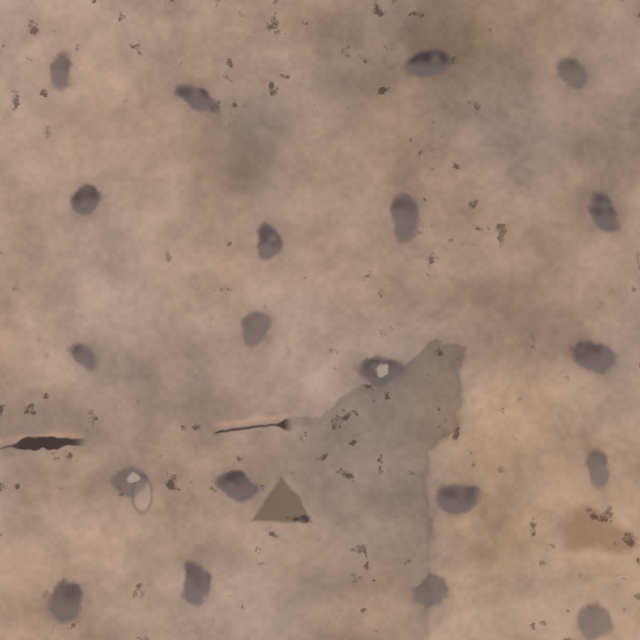
Write a three.js fragment shader that draws this texture.

```glsl
// Weathered tan plaster wall with dark pits, soft stains, a worn patch and a crack.
varying vec2 vUv;

float hash(vec2 p) {
  vec3 q = fract(vec3(p.xyx) * 0.1031);
  q += dot(q, q.yzx + 33.33);
  return fract((q.x + q.y) * q.z);
}

float noise(vec2 p) {
  vec2 i = floor(p), f = fract(p);
  f = f * f * (3.0 - 2.0 * f);
  return mix(mix(hash(i), hash(i + vec2(1.0, 0.0)), f.x),
             mix(hash(i + vec2(0.0, 1.0)), hash(i + 1.0), f.x), f.y);
}

float fbm(vec2 p) {
  float sum = 0.0, amp = 0.5;
  for (int i = 0; i < 5; i++) {
    sum += amp * noise(p);
    p = mat2(1.6, 1.2, -1.2, 1.6) * p + 17.3;
    amp *= 0.5;
  }
  return sum / 0.97;
}

// Signed distance, roughly, to a turned ellipse
float ellipse(vec2 p, vec2 radii, float angle) {
  float c = cos(angle), s = sin(angle);
  p = mat2(c, -s, s, c) * p;
  return (length(p / radii) - 1.0) * min(radii.x, radii.y);
}

// Soft round stain, 1 at its centre
float stain(vec2 p, vec2 centre, vec2 radii) {
  vec2 d = (p - centre) / radii;
  return exp(-dot(d, d));
}

vec3 plaster(vec2 p) {
  float broad = fbm(p * vec2(4.0, 6.0) + 3.0);
  float mottle = fbm(p * 22.0 + 40.0);
  float grain = noise(p * 150.0) + noise(p * 85.0 + 9.0) - 1.0;
  vec3 colour = vec3(0.645, 0.548, 0.483);
  colour *= 1.0 + 0.30 * (broad - 0.5) + 0.24 * (mottle - 0.5) + 0.045 * grain;
  // drifts between rosy and ochre
  float hue = fbm(p * 5.0 + 71.0) - 0.5;
  return colour + hue * vec3(0.03, -0.01, -0.06);
}

// Dark blotches in the upper half and a rusty one at lower right
vec3 addStains(vec3 colour, vec2 p) {
  vec2 q = p + 0.12 * (vec2(fbm(p * 9.0), fbm(p * 9.0 + 31.0)) - 0.5);
  float dirt = stain(q, vec2(0.67, 0.92), vec2(0.16, 0.13))
             + 0.9 * stain(q, vec2(0.38, 0.77), vec2(0.09, 0.06))
             + 0.5 * stain(q, vec2(0.41, 0.71), vec2(0.03, 0.04))
             + 0.5 * stain(q, vec2(0.94, 0.70), vec2(0.09, 0.06));
  colour *= 1.0 - vec3(0.17, 0.17, 0.19) * dirt * (0.5 + fbm(p * 14.0));
  float rust = 1.0 - smoothstep(-0.014, 0.010, ellipse(q - vec2(0.94, 0.147), vec2(0.05, 0.03), 0.2));
  return mix(colour, vec3(0.52, 0.40, 0.33), 0.6 * rust);
}

// Grey worn area, ragged at its top and right edges
vec3 addPatch(vec3 colour, vec2 p) {
  vec2 q = p + 0.035 * (vec2(fbm(p * 28.0), fbm(p * 28.0 + 13.0)) - 0.5);
  float right = 0.67 + 0.05 * smoothstep(0.29, 0.35, q.y) - q.x;
  float top = mix(0.35, 0.46, smoothstep(0.46, 0.70, q.x)) - q.y;
  float edge = min(right, top);
  float inside = smoothstep(-0.003, 0.005, edge) * smoothstep(0.36, 0.52, q.x);
  float strength = mix(0.45, 1.0, smoothstep(0.12, 0.42, p.y));
  colour *= 1.0 - vec3(0.17, 0.155, 0.16) * inside * strength;
  // shaded rim beside the pale plaster on the right
  float rim = exp(-pow(right / 0.006, 2.0)) * smoothstep(0.0, 0.02, top);
  colour *= 1.0 - 0.13 * rim * noise(p * 40.0);
  float pale = smoothstep(0.0, 0.03, -right) * smoothstep(0.46, 0.38, p.y);
  return colour * (1.0 + vec3(0.07, 0.065, 0.04) * pale);
}

// Broken, nearly level crack with a light lip
vec3 addCrack(vec3 colour, vec2 p) {
  float y = p.y - 0.298 - 0.08 * p.x - 0.014 * (fbm(vec2(p.x * 22.0, 2.0)) - 0.5);
  float width = 0.009 * smoothstep(0.25, 0.75, noise(vec2(p.x * 17.0, 8.0))) + 0.001;
  width *= 0.6 + 0.7 * noise(p * 90.0);
  float reach = 1.0 - smoothstep(0.44, 0.46, p.x);
  float gap = smoothstep(0.16, 0.36, noise(vec2(p.x * 13.0, 5.0)));
  float lip = exp(-pow((y - 0.011) / 0.005, 2.0));
  colour += vec3(0.09, 0.05, 0.03) * lip * reach * gap;
  float dark = 1.0 - smoothstep(width - 0.002, width + 0.003, abs(y));
  return mix(colour, vec3(0.23, 0.19, 0.18), 0.88 * dark * reach * gap);
}

// Scattered pits on a staggered, jittered lattice; some hold a pale chip
vec3 addPits(vec3 colour, vec2 p) {
  vec2 warp = 0.022 * (vec2(fbm(p * 32.0), fbm(p * 32.0 + 19.0)) - 0.5);
  for (int i = 0; i < 20; i++) {
    float k = float(i), row = floor(k / 4.0), column = mod(k, 4.0);
    vec2 seed = vec2(k * 3.7 + 2.0, row + 11.0);
    vec2 jitter = vec2(hash(seed), hash(seed + 5.0)) - 0.5;
    vec2 centre = vec2(0.10 + 0.26 * column + 0.05 * mod(row, 2.0), 0.06 + 0.20 * row);
    centre += jitter * vec2(0.11, 0.08);
    vec2 radii = vec2(0.025 + 0.012 * hash(seed + 9.0), 0.016 + 0.011 * hash(seed + 14.0));
    vec2 q = p - centre + warp;
    float d = ellipse(q, radii, 3.14 * hash(seed + 21.0));
    float depth = mix(0.5, 0.95, hash(seed + 27.0));
    float pit = 1.0 - smoothstep(-0.005, 0.004, d);
    float shade = smoothstep(-0.012, 0.014, q.y) * noise(p * 75.0);
    vec3 hollow = mix(vec3(0.43, 0.385, 0.38), vec3(0.25, 0.21, 0.22), shade * depth);
    colour *= 1.0 - 0.08 * exp(-max(d, 0.0) / 0.012);
    colour = mix(colour, hollow, pit * depth);
    float chip = 1.0 - smoothstep(-0.003, 0.003, length(q * vec2(1.0, 1.4) - 0.004) - 0.010);
    colour = mix(colour, vec3(0.71, 0.64, 0.58), 0.8 * chip * step(0.76, hash(seed + 33.0)));
  }
  return colour;
}

// Olive triangle, pale oval and small dark flecks
vec3 addMarks(vec3 colour, vec2 p) {
  vec2 q = p - vec2(0.44, 0.185) + 0.008 * (noise(p * 45.0) - 0.5);
  float triangle = max(-q.y, dot(vec2(abs(q.x), q.y), vec2(0.83, 0.56)) - 0.039);
  colour = mix(colour, vec3(0.45, 0.38, 0.32), 0.8 * (1.0 - smoothstep(-0.003, 0.004, triangle)));
  float oval = ellipse(p - vec2(0.222, 0.227), vec2(0.014, 0.026), 0.0);
  colour *= 1.0 - 0.16 * exp(-pow(oval / 0.003, 2.0));
  colour = mix(colour, vec3(0.70, 0.61, 0.54), 0.8 * (1.0 - smoothstep(-0.003, 0.002, oval)));
  float fleck = smoothstep(0.70, 0.84, fbm(p * 42.0 + 5.0)) * smoothstep(0.4, 0.65, noise(p * 7.0));
  return colour * (1.0 - 0.35 * fleck);
}

void main() {
  vec3 colour = addStains(plaster(vUv), vUv);
  colour = addMarks(addPatch(colour, vUv), vUv);
  colour = addPits(addCrack(colour, vUv), vUv);
  gl_FragColor = vec4(clamp(colour, 0.0, 1.0), 1.0);
}
```
